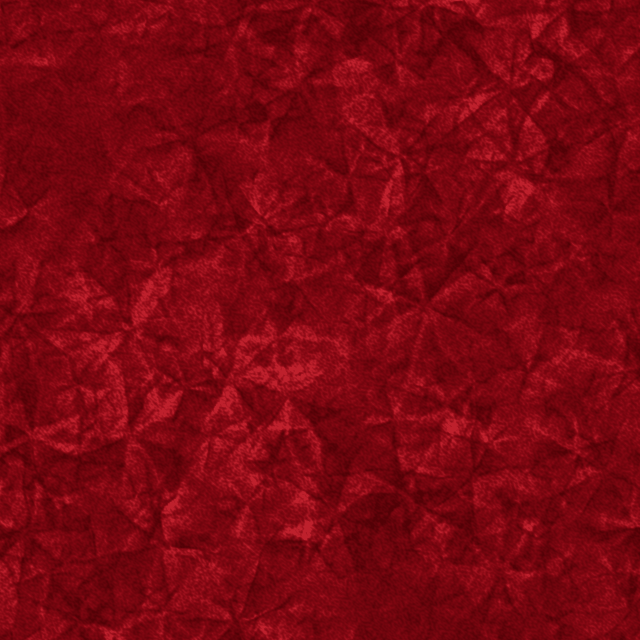
This texture is drawn by a Shadertoy shader. Its source:

```glsl
const float TAU = 6.2831853;

// Colour: base + tone * slope + highlight^2 * sheen
const vec3 BASE_RED   = vec3(0.484, 0.024, 0.063);
const vec3 TONE_SLOPE = vec3(0.050, 0.006, 0.012);
const vec3 SHEEN      = vec3(0.014, 0.010, 0.009);

// Sizes in canvas units, frequencies in cells per canvas
const float CREASE_WIDTH  = 0.0033;
const float WARP_AMOUNT   = 0.016;
const float PATCH_FREQ    = 2.6;
const float CLOUD_FREQ    = 8.0;
const float CRUMPLE_FREQ  = 14.0;
const float PILE_FREQ     = 225.0;

// Strength of each part of the tone
const float PATCH_GAIN   = 1.35;
const float CLOUD_GAIN   = 1.2;
const float CRUMPLE_GAIN = 2.1;
const float FOLD_GAIN    = 1.75;
const float PILE_GAIN    = 2.1;

vec3 hash3(vec2 p) {
    vec3 q = fract(vec3(p.xyx) * vec3(0.1031, 0.1030, 0.0973));
    q += dot(q, q.yxz + 33.33);
    return fract((q.xxy + q.yzz) * q.zyx);
}

mat2 rotation(float a) {
    float c = cos(a), s = sin(a);
    return mat2(c, s, -s, c);
}

float cornerSlope(vec2 cell, vec2 offset) {
    float a = TAU * hash3(cell + 71.0).x;
    return dot(vec2(cos(a), sin(a)), offset);
}

float gradientNoise(vec2 p) {
    vec2 i = floor(p), f = p - i;
    vec2 u = f * f * f * (f * (f * 6.0 - 15.0) + 10.0);
    vec2 e = vec2(1.0, 0.0);
    float low  = mix(cornerSlope(i, f), cornerSlope(i + e, f - e), u.x);
    float high = mix(cornerSlope(i + e.yx, f - e.yx), cornerSlope(i + 1.0, f - 1.0), u.x);
    return mix(low, high, u.y);
}

float fbm(vec2 p) {
    float sum = 0.0, amp = 1.0;
    for (int i = 0; i < 4; i++) {
        sum += amp * gradientNoise(p);
        p = rotation(0.9) * p * 2.05 + 17.3;
        amp *= 0.6;
    }
    return sum;
}

// Light and shade of one tapering fold that leaves a hub
float fold(vec2 v, float angle, vec3 rnd, float width) {
    vec2 dir = vec2(cos(angle), sin(angle));
    float along = dot(v, dir);
    float len = mix(0.5, 1.0, rnd.x);
    if (along <= 0.0 || along >= len) return 0.0;
    float across = dir.x * v.y - dir.y * v.x + (rnd.y - 0.5) * 0.6 * along * (len - along);
    float taper = smoothstep(0.0, 0.1, along) * (1.0 - smoothstep(0.4 * len, len, along));
    float w = width * mix(0.7, 1.6, rnd.z);
    float side = rnd.y < 0.5 ? -1.0 : 1.0;
    float facet = side * across / sqrt(across * across + w * w)
                * exp(-abs(across) / (0.07 + 0.16 * along));
    float core = exp(-across * across / (w * w));
    float coreTone = rnd.z < 0.62 ? -1.2 : 1.0;
    return taper * (0.85 * facet + coreTone * core);
}

// Scattered hubs, each with a star of folds
float foldLayer(vec2 p, float freq, int rays, float seed) {
    p = rotation(seed) * p * freq + seed * 13.0;
    vec2 home = floor(p);
    float sum = 0.0;
    for (int y = -1; y <= 1; y++)
    for (int x = -1; x <= 1; x++) {
        vec2 cell = home + vec2(x, y);
        vec3 hub = hash3(cell + floor(seed * 37.0));
        vec2 v = p - cell - hub.xy;
        float reach = 1.0 - smoothstep(0.75, 1.0, length(v));
        if (reach <= 0.0) continue;
        float strength = reach * mix(0.45, 1.15, hub.z);
        for (int k = 0; k < rays; k++) {
            vec3 rnd = hash3(cell + float(k) * 19.7 + seed * 5.0);
            float angle = TAU * (hub.z * 7.0 + (float(k) + rnd.z * 0.8) / float(rays));
            sum += strength * fold(v, angle, rnd, CREASE_WIDTH * freq);
        }
    }
    return sum;
}

// Small angular wrinkles with dark valleys
float crumple(vec2 p) {
    float coarse = abs(gradientNoise(p));
    float fine = abs(gradientNoise(rotation(1.1) * p * vec2(2.8, 1.8) + 5.0));
    return coarse + 0.85 * fine - 0.37;
}

void mainImage(out vec4 fragColor, in vec2 fragCoord) {
    vec2 uv = fragCoord / iResolution.y;

    // Bend the cloth so that folds are not ruler straight
    vec2 warp = vec2(gradientNoise(uv * 8.0 + 3.0), gradientNoise(uv * 8.0 + 41.0));
    warp += 0.35 * vec2(gradientNoise(uv * 27.0), gradientNoise(uv * 27.0 + 60.0));
    vec2 cloth = uv + WARP_AMOUNT * warp;

    // Broad patches; the dark ones lie smoother
    float patches = gradientNoise(uv * PATCH_FREQ + 9.4)
                  + 0.5 * gradientNoise(uv * PATCH_FREQ * 2.1 + 23.0);
    float crushed = smoothstep(-0.6, -0.1, patches);

    // Folds from large stars to short wrinkles
    float folds = foldLayer(cloth, 5.5, 8, 0.35)
                + 0.9 * foldLayer(cloth, 10.5, 6, 1.27)
                + 0.75 * foldLayer(cloth, 20.0, 4, 2.18);
    folds = 1.6 * tanh(folds / 1.6);

    // Brushed pile with a slanted grain
    vec2 weave = rotation(0.7) * uv * PILE_FREQ;
    float pile = gradientNoise(weave * vec2(0.8, 1.2))
               + 0.4 * gradientNoise(weave * 0.45 + 80.0);

    float tone = PATCH_GAIN * patches + 0.5 * (0.5 - uv.x) * (1.0 - uv.y)
               + mix(0.4, 1.0, crushed) * (CLOUD_GAIN * fbm(cloth * CLOUD_FREQ)
               + CRUMPLE_GAIN * crumple(cloth * CRUMPLE_FREQ) + FOLD_GAIN * folds)
               + PILE_GAIN * pile;
    tone = clamp(tone, -3.2, 2.9);

    float glow = max(tone, 0.0);
    fragColor = vec4(BASE_RED + TONE_SLOPE * tone + SHEEN * glow * glow, 1.0);
}
```
